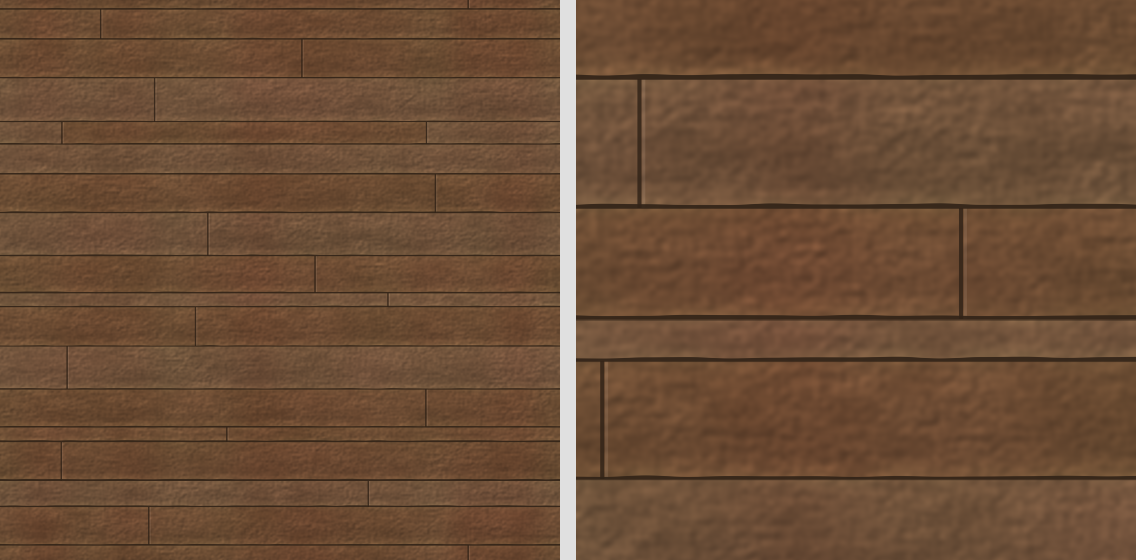
Left: the whole. Right: its middle third, enlarged.
A WebGL 1 fragment shader for this texture:

```glsl
precision highp float;
// Weathered brown floor boards of uneven height, with dark seams and staggered butt joints.
uniform vec2 u_resolution;

float hash(vec2 p) {
  vec3 q = fract(p.xyx * 0.1031);
  q += dot(q, q.yzx + 33.33);
  return fract((q.x + q.y) * q.z);
}

// Value noise over the unit square that wraps after "cells" cells.
float noise(vec2 uv, vec2 cells, float seed) {
  vec2 p = uv * cells;
  vec2 i = floor(p);
  vec2 f = fract(p);
  f *= f * (3.0 - 2.0 * f);
  vec2 a = mod(i, cells) + seed * 17.0;
  vec2 b = mod(i + 1.0, cells) + seed * 17.0;
  return mix(mix(hash(a), hash(vec2(b.x, a.y)), f.x),
             mix(hash(vec2(a.x, b.y)), hash(b), f.x), f.y);
}

// Antialiased coverage of a line from its distance and half width.
float line(float d, float halfWidth) {
  float px = 0.6 / u_resolution.y;
  return 1.0 - smoothstep(halfWidth - px, halfWidth + px, d);
}

void main() {
  vec2 uv = gl_FragCoord.xy / u_resolution;
  float x = uv.x;
  float y = fract(1.0 - uv.y - 13.0 / 768.0);

  // Lower edge and joint position of each board row, downward, in 1/768 of the canvas.
  mat4 edges = mat4(41, 94, 154, 185, 226, 279, 338, 389,
                    408, 462, 521, 573, 593, 646, 682, 735) / 768.0;
  mat4 joints = mat4(138, 414, 212, 85, -99, 597, 285, 432,
                     532, 268, 92, 584, 311, 84, 505, 204) / 768.0;
  float top = 0.0;
  float bottom = 1.0;
  float joint = 642.0 / 768.0;
  float row = 16.0;
  for (int i = 0; i < 4; i++) {
    for (int j = 0; j < 4; j++) {
      float edge = edges[i][j];
      if (y >= edge) {
        top = edge;
      } else if (edge < bottom) {
        bottom = edge;
        joint = joints[i][j];
        row = float(i * 4 + j);
      }
    }
  }

  // The fourth row holds a short board with a joint at both ends.
  float fromJoint = x - joint;
  bool faded = mod(row, 2.0) == 0.0 && min(mod(row, 12.0), mod(row, 16.0)) > 0.0;
  if (row == 3.0) {
    fromJoint = (abs(x - 0.436) - 0.3255) * sign(x - 0.436);
    faded = abs(x - 0.436) > 0.3255;
  }

  // Board tone with broad stains, reddish patches and soft upright bands.
  vec3 wood = faded ? vec3(0.444, 0.324, 0.232) : vec3(0.428, 0.297, 0.199);
  wood *= 0.985 + 0.04 * hash(vec2(row, 7.0));
  float stain = noise(uv, vec2(9.0, 14.0), row + 1.0);
  float patches = noise(uv, vec2(28.0, 50.0), row + 2.0);
  float bands = noise(uv, vec2(13.0, 2.0), 3.0);
  wood += (stain - 0.5) * vec3(0.036, 0.014, 0.018);
  wood += (patches - 0.5) * vec3(0.036, 0.030, 0.024);
  wood += (bands - 0.5) * vec3(0.010, 0.036, 0.024);

  // Woven grain: thin level and upright threads, and embossed pits lit from the upper left.
  float threads = noise(uv, vec2(40.0, 250.0), 4.0) - 0.5;
  float crossThreads = noise(uv, vec2(250.0, 60.0), 10.0) - 0.5;
  vec2 lightStep = vec2(-0.0020, 0.0020);
  float pits = noise(uv, vec2(180.0, 220.0), 5.0) - noise(uv + lightStep, vec2(180.0, 220.0), 5.0);
  float ridges = noise(uv, vec2(90.0, 150.0), 6.0) - noise(uv + lightStep, vec2(90.0, 150.0), 6.0);
  float rough = 0.55 + 0.9 * patches;
  wood *= 1.0 + 0.10 * threads + 0.05 * crossThreads + rough * (0.15 * pits + 0.14 * ridges);
  wood *= 0.955 + 0.09 * noise(uv, vec2(256.0), 8.0);

  // Pale olive wear along the long edges, broken up by noise, with a darker belly.
  float below = bottom - y;
  float above = y - top;
  float wear = noise(uv, vec2(40.0, 90.0), row + 9.0);
  float edgeWear = exp(-below * 170.0) * (0.25 + wear) + 0.8 * exp(-above * 220.0) * wear;
  wood += edgeWear * vec3(0.066, 0.074, 0.044);
  wood *= 1.0 - 0.07 * smoothstep(0.2, 0.75, above / (bottom - top)) * smoothstep(0.005, 0.016, below);

  // Butt joints with a lit right rim, then seams of varying weight.
  vec3 gap = vec3(0.195, 0.138, 0.092);
  wood += 0.06 * line(abs(fromJoint - 0.0026), 0.0009);
  wood = mix(wood, gap, 0.85 * line(abs(fromJoint), 0.0012));
  float weight = 0.0010 + 0.0010 * hash(vec2(row, 3.0)) + 0.0012 * wear;
  wood = mix(wood, gap, 0.92 * line(below, weight));
  wood = mix(wood, gap, 0.70 * line(above, 0.0007));

  gl_FragColor = vec4(wood, 1.0);
}
```
